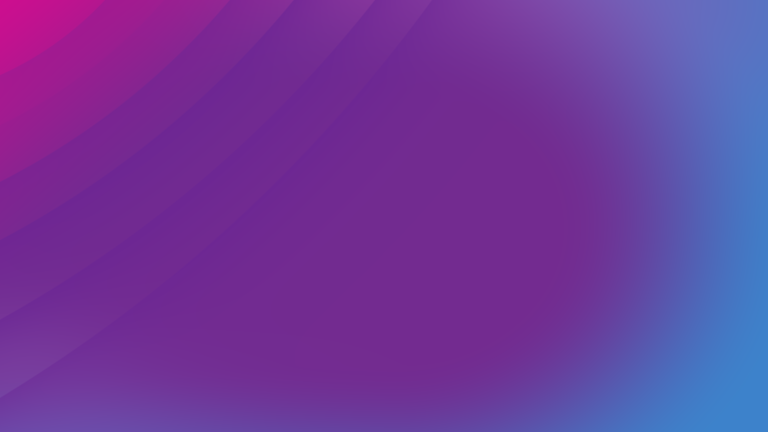
Give the GLSL for this background, as a Shadertoy shader.

```glsl
// Smooth purple backdrop with a blue rim, a pink corner and curved overlapping sheets.
#define PURPLE vec3(0.450, 0.170, 0.565)
#define PINK   vec3(0.820, 0.050, 0.560)
#define BLUE   vec3(0.240, 0.510, 0.795)
#define ORCHID vec3(0.640, 0.280, 0.670)
#define LILAC  vec3(0.430, 0.350, 0.710)
#define SHADOW vec3(0.410, 0.140, 0.585)
#define BULGE 0.05          // sheet curvature, as a share of its chord
#define SHADOW_WIDTH 0.09   // fall-off of the shade below each sheet

const int SHEETS = 6;
// Each sheet: height on the left side, position on the top side, shade strength.
const vec3 sheets[SHEETS] = vec3[](
    vec3(0.826, 0.243, 0.24), vec3(0.710, 0.380, 0.08),
    vec3(0.579, 0.532, 0.45), vec3(0.444, 0.680, 0.60),
    vec3(0.260, 0.868, 0.55), vec3(0.079, 1.000, 0.45));

// Signed distance to a bowed line from the left side to the top; positive at lower right.
float sheetDistance(vec2 p, float leftY, float topX) {
    vec2 start = vec2(0.0, leftY);
    vec2 chord = vec2(topX, 1.0) - start;
    float len = length(chord);
    vec2 along = chord / len;
    float u = dot(p - start, along) / len;
    float bow = 4.0 * BULGE * len * u * (1.0 - u);
    return dot(p - start, vec2(along.y, -along.x)) - bow;
}

// Soft round spot of light
float glow(vec2 p, vec2 centre, vec2 radius) {
    vec2 q = (p - centre) / radius;
    return exp(-dot(q, q));
}

void mainImage(out vec4 fragColor, in vec2 fragCoord) {
    vec2 p = fragCoord / iResolution.y;
    p.x *= 1.77778 * iResolution.y / iResolution.x;
    float pixel = 1.0 / iResolution.y;

    // Rim light around the dark centre: blue at right and below, orchid above
    vec2 fromCentre = p - vec2(0.90, 0.47);
    float rimDist = length(vec2(max(fromCentre.x, 0.0) / 0.87, fromCentre.y / 0.70));
    float rim = smoothstep(0.45, 1.10, rimDist);
    float upper = smoothstep(0.40, 1.0, p.y);
    rim *= mix(1.0, smoothstep(0.2, 0.9, p.x), smoothstep(0.4, 0.6, p.y));
    vec3 rimColor = mix(BLUE, ORCHID, upper * clamp(1.7 - 0.81 * p.x, 0.0, 1.0));
    vec3 color = mix(PURPLE, rimColor, rim);

    // Lilac light at the lower left
    color = mix(color, LILAC, 0.65 * glow(p, vec2(0.05, -0.03), vec2(0.45, 0.16)));
    color = mix(color, vec3(0.52, 0.32, 0.66), 0.45 * glow(p, vec2(0.0, 0.16), vec2(0.26, 0.15)));

    // Pink light at the upper left corner
    float diagonal = dot(p - vec2(0.0, 1.0), vec2(0.64, -0.77));
    color = mix(color, PINK, 1.0 - smoothstep(-0.08, 0.55, diagonal));

    // Shade that each sheet casts past its edge
    for (int i = 0; i < SHEETS; i++) {
        float d = sheetDistance(p, sheets[i].x, sheets[i].y);
        float shade = smoothstep(-pixel, pixel, d) * exp(-max(d, 0.0) / SHADOW_WIDTH);
        color = mix(color, SHADOW, sheets[i].z * shade);
    }

    fragColor = vec4(color, 1.0);
}
```
